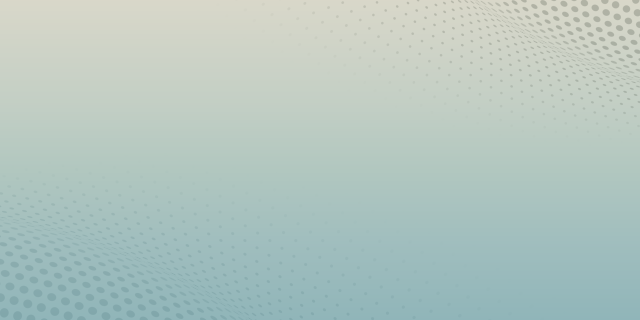
This background is drawn by a Shadertoy shader. Its source:

```glsl
// Sand-to-teal vertical gradient with two curved halftone domes in opposite corners.

const float PI = 3.14159;
const float ROWS = 33.0;          // row density measured from the dome rim
const float INNER_PITCH = 0.025;  // angular dot spacing inside a dome
const float OUTER_PITCH = 0.020;  // angular dot spacing outside a dome

const vec3 SAND  = vec3(0.850, 0.845, 0.790);
const vec3 SAGE  = vec3(0.765, 0.810, 0.770);
const vec3 MINT  = vec3(0.695, 0.780, 0.750);
const vec3 MIST  = vec3(0.630, 0.745, 0.745);
const vec3 TEAL  = vec3(0.565, 0.710, 0.725);

float ramp(float a, float b, float x) {
    return clamp((x - a) / (b - a), 0.0, 1.0);
}

vec3 backdrop(float y) {
    vec3 color = mix(TEAL, MIST, ramp(0.0, 0.25, y));
    color = mix(color, MINT, ramp(0.25, 0.47, y));
    color = mix(color, SAGE, ramp(0.47, 0.68, y));
    return mix(color, SAND, ramp(0.68, 1.0, y));
}

// Coverage of one dot; grain is the pixel size in cell units on each axis.
float dot2cell(vec2 cell, float radius, vec2 grain) {
    float dist = length(cell);
    float blur = length(cell * grain) / max(dist, 0.001) * 0.7;
    float crisp = 1.0 - smoothstep(-blur, blur, dist - radius);
    float tooFine = smoothstep(0.5, 1.2, max(grain.x, grain.y));
    return mix(crisp, PI * radius * radius, tooFine);
}

// Polar halftone: rows crowd at the rim, large dots inside, fading specks outside.
float halftoneDome(vec2 p, float radius, float pixel) {
    float angle = atan(p.x, p.y);
    float depth = 1.0 - length(p) / radius;
    float away = max(abs(depth), 0.00001);
    bool inside = depth > 0.0;

    float pitch = inside ? INNER_PITCH : OUTER_PITCH;
    float row = sqrt(away) * ROWS;
    float stagger = 0.5 * mod(floor(row), 2.0);
    vec2 cell = fract(vec2(angle / pitch + stagger, row)) - 0.5;
    vec2 grain = pixel / radius * vec2(1.0 / (pitch * (1.0 - depth)),
                                       0.5 * ROWS / sqrt(away));

    float reach = max(0.1 + 0.4 * (angle - 0.2), 0.05);
    float fade = 1.0 - smoothstep(0.15, 1.0, away / reach);
    float dotRadius = inside ? mix(0.24, 0.32, smoothstep(0.0, 0.12, away))
                             : mix(0.10, 0.22, exp(-away * 22.0));
    float strength = inside ? mix(0.65, 1.0, smoothstep(0.0, 0.04, away))
                            : 0.85 * fade;
    return strength * dot2cell(cell, dotRadius, grain);
}

void mainImage(out vec4 fragColor, in vec2 fragCoord) {
    float pixel = 1.0 / iResolution.y;
    vec2 uv = fragCoord * pixel;
    float aspect = iResolution.x * pixel;
    vec3 color = backdrop(uv.y);

    // Upper right dome, hanging from above the canvas
    vec2 upperCenter = vec2(aspect + 0.456, 2.337);
    float upper = halftoneDome(upperCenter - uv, 1.654, pixel);
    color *= mix(vec3(1.0), vec3(0.82, 0.83, 0.82), upper);

    // Lower left dome, rising from below the canvas
    vec2 lowerCenter = vec2(-0.348, -1.652);
    float lower = halftoneDome(uv - lowerCenter, 2.0, pixel);
    color *= mix(vec3(1.0), vec3(0.89, 0.92, 0.925), lower);

    fragColor = vec4(color, 1.0);
}
```
